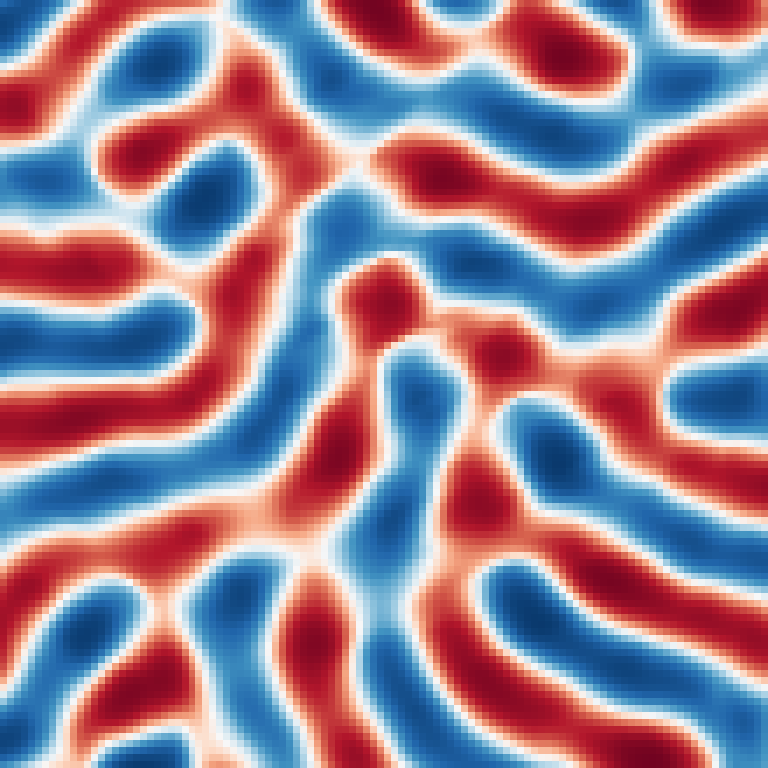
Give the GLSL for this pattern, as a Shadertoy shader.

```glsl
// Labyrinth of red and blue fingers with pale borders, drawn on a coarse grid of cells.

const float PI = 3.14159265;
const float HALF_WAVES = 10.5;               // stripe half-widths across the canvas
const float WAVE_NUMBER = PI * HALF_WAVES;
const int SIDE = 6;                          // wave patches per side

vec4 patches[SIDE * SIDE];                   // centre and wave vector
float phases[SIDE * SIDE];

float hash(float n) {
    return fract(sin(n * 91.17 + 4.3) * 43758.55);
}

// Slowly turning direction across the stripes.
float stripeAngle(vec2 p) {
    return 1.9 + 2.7 * smoothstep(0.1, 0.9, p.x) + 0.7 * sin(7.0 * p.y + 3.0 * p.x);
}

// Scatters overlapping wave patches with random phases on a jittered grid.
void scatterPatches() {
    for (int i = 0; i < SIDE * SIDE; i++) {
        float id = float(i);
        vec2 slot = vec2(float(i % SIDE), float(i / SIDE));
        vec2 jitter = vec2(hash(id), hash(id + 70.0)) - 0.5;
        vec2 center = -0.15 + 1.3 * (slot + 0.6 * jitter) / float(SIDE - 1);
        float angle = stripeAngle(center) + 0.8 * (hash(id + 140.0) - 0.5);
        patches[i] = vec4(center, WAVE_NUMBER * vec2(cos(angle), sin(angle)));
        phases[i] = 2.0 * PI * hash(id + 210.0);
    }
}

// Stripes of even strength that fork and end where the patches disagree.
float stripes(vec2 p) {
    vec2 sum = vec2(0.0);
    for (int i = 0; i < SIDE * SIDE; i++) {
        vec4 wavePatch = patches[i];
        vec2 d = p - wavePatch.xy;
        float phase = dot(d, wavePatch.zw) + phases[i];
        sum += exp(-36.0 * dot(d, d)) * vec2(cos(phase), sin(phase));
    }
    return sum.x * inversesqrt(dot(sum, sum) + 0.02);
}

// Filters the stripes with two rings, at the first trough and crest of a
// radial wave, so that widths even out and finger ends turn round.
float labyrinth(vec2 p) {
    float sum = 0.35 * stripes(p);
    for (int i = 0; i < 20; i++) {
        bool inner = i < 8;
        float turn = 2.0 * PI * float(i) / (inner ? 8.0 : 12.0);
        float radius = (inner ? 3.83 : 7.02) / WAVE_NUMBER;
        float weight = inner ? -0.9 / 8.0 : 0.8 / 12.0;
        sum += weight * stripes(p + radius * vec2(cos(turn), sin(turn)));
    }
    return sum;
}

// Diverging ramp: navy, blue, white, salmon, dark red, for t from -1 to 1.
vec3 divergingRamp(float t) {
    vec3 stops[11] = vec3[11](
        vec3(0.02, 0.19, 0.38), vec3(0.13, 0.40, 0.67), vec3(0.26, 0.58, 0.76),
        vec3(0.57, 0.77, 0.87), vec3(0.82, 0.90, 0.94), vec3(0.97, 0.97, 0.97),
        vec3(0.99, 0.86, 0.78), vec3(0.96, 0.65, 0.51), vec3(0.84, 0.38, 0.30),
        vec3(0.70, 0.09, 0.17), vec3(0.40, 0.00, 0.12));
    float s = clamp(t * 5.0 + 5.0, 0.0, 9.999);
    int k = int(s);
    return mix(stops[k], stops[k + 1], fract(s));
}

void mainImage(out vec4 fragColor, in vec2 fragCoord) {
    scatterPatches();
    vec2 uv = fragCoord / iResolution.xy;
    vec2 cellCenter = (floor(uv * 110.0) + 0.5) / 110.0;
    float level = 1.02 * tanh(1.5 * labyrinth(cellCenter));
    fragColor = vec4(divergingRamp(level), 1.0);
}
```
